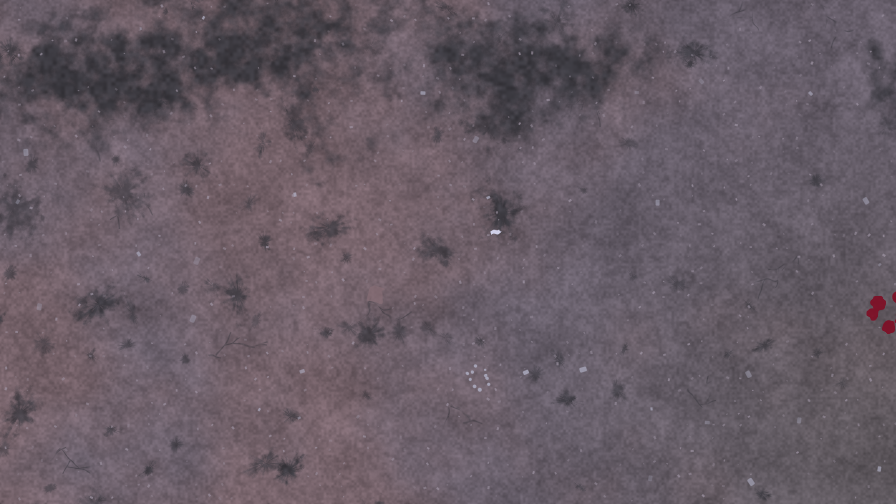
Reproduce this texture procedurally as a Shadertoy shader.

```glsl
const vec3 WARM_SOIL = vec3(0.460, 0.384, 0.412);
const vec3 GREY_SOIL = vec3(0.402, 0.370, 0.418);
const vec3 OLIVE_SOIL = vec3(0.365, 0.342, 0.358);
const vec3 SCRUB = vec3(0.205, 0.204, 0.228);
const vec3 PEBBLE = vec3(0.62, 0.58, 0.64);
const vec3 PALE_STONE = vec3(0.68, 0.68, 0.76);
const vec3 TILE = vec3(0.53, 0.43, 0.46);
const vec3 PETAL = vec3(0.50, 0.05, 0.14);

float hash(vec2 p) {
    vec3 q = fract(vec3(p.xyx) * 0.1031);
    q += dot(q, q.yzx + 33.33);
    return fract((q.x + q.y) * q.z);
}
vec2 hash2(vec2 p) { return vec2(hash(p + 17.3), hash(p + 71.9)); }
float noise(vec2 p) {
    vec2 i = floor(p), f = fract(p);
    f = f * f * (3.0 - 2.0 * f);
    return mix(mix(hash(i), hash(i + vec2(1, 0)), f.x),
               mix(hash(i + vec2(0, 1)), hash(i + vec2(1, 1)), f.x), f.y);
}
// Layered noise centred on zero
float fbm(vec2 p) {
    float sum = -0.48, amp = 0.5;
    for (int i = 0; i < 5; i++, amp *= 0.5) {
        sum += amp * noise(p);
        p = mat2(1.6, 1.2, -1.2, 1.6) * p + 9.7;
    }
    return sum;
}
mat2 rotate(float a) { return mat2(cos(a), sin(a), -sin(a), cos(a)); }
float cover(float dist, float soft) { return 1.0 - smoothstep(-soft, soft, dist); }
float boxDist(vec2 p, vec2 size) {
    vec2 d = abs(p) - size;
    return length(max(d, 0.0)) + min(max(d.x, d.y), 0.0);
}
float segmentDist(vec2 p, vec2 a, vec2 b) {
    vec2 ab = b - a;
    return length(p - a - ab * clamp(dot(p - a, ab) / dot(ab, ab), 0.0, 1.0));
}
float blob(vec2 p, vec2 centre, vec2 size) {
    vec2 q = (p - centre) / size;
    return exp(-dot(q, q));
}

// Fuzzy ragged plants, thinning out to the right
float tufts(vec2 p, float cells, float density, float radius, float seed) {
    float mask = 0.0, rough = 1.3 * fbm(p * 32.0 + seed) + 1.5 * fbm(p * 95.0);
    for (int k = 0; k < 9; k++) {
        vec2 id = floor(p * cells) + vec2(k % 3, k / 3) - 1.0;
        vec2 centre = (id + hash2(id + seed)) / cells;
        if (hash(id + seed * 3.1) > density * mix(1.0, 0.3, smoothstep(0.9, 1.5, centre.x))) continue;
        vec2 q = rotate(6.28 * hash(id + 5.0)) * (p - centre);
        q.y *= mix(1.0, 2.0, hash(id + 8.0));
        float d = length(q), r = radius * mix(0.4, 1.0, hash(id + 2.7));
        float edge = d / r + 0.5 * noise(q / (d + 1e-4) * 6.0 + id * 7.0) - 0.25 + rough;
        mask = max(mask, (1.0 - smoothstep(0.0, 1.25, edge)) * mix(0.55, 1.0, hash(id + 4.4)));
    }
    return mask;
}

// Dry branches, each forking from the one before
float twigs(vec2 p, float cells, float density, float soft) {
    float mask = 0.0;
    vec2 bent = p + 0.012 * (vec2(noise(p * 50.0), noise(p * 50.0 + 40.0)) - 0.5);
    for (int k = 0; k < 9; k++) {
        vec2 id = floor(p * cells) + vec2(k % 3, k / 3) - 1.0;
        if (hash(id + 61.0) > density) continue;
        vec2 start = (id + hash2(id + 30.0)) / cells;
        for (int j = 0; j < 6; j++) {
            float angle = 6.28 * hash(id + 12.0) + 3.0 * (hash(id + float(j) * 3.7) - 0.5);
            vec2 end = start + vec2(cos(angle), sin(angle)) * mix(0.02, 0.05, hash(id + float(j)));
            mask = max(mask, cover(segmentDist(bent, start, end) - 0.001, soft * 1.4));
            start = mix(start, end, 0.55);
        }
    }
    return mask * smoothstep(0.2, 0.6, noise(p * 60.0));
}

// Angular chips, one per occupied cell
float chips(vec2 p, float cells, float density, float size, float soft, float seed) {
    vec2 id = floor(p * cells);
    vec2 q = fract(p * cells) - mix(vec2(0.25), vec2(0.75), hash2(id + seed));
    float r = size * mix(0.35, 1.0, hash(id + seed + 6.0));
    float d = boxDist(rotate(6.28 * hash(id + seed + 3.0)) * q / cells, r * vec2(0.6, 0.3)) - 0.35 * r;
    return cover(d, soft) * step(hash(id + seed + 9.0), density) * mix(0.3, 1.0, hash(id + seed + 1.0));
}

// Loose cluster of uneven dots
float cluster(vec2 p, vec2 centre, float reach, float radius, int count, float soft) {
    float mask = 0.0;
    for (int i = 0; i < count; i++) {
        vec2 arm = rotate(2.4 * float(i)) * vec2(reach * mix(0.6, 1.1, hash(vec2(i, count))), 0.0);
        float d = length(p - centre - arm) - radius * mix(0.7, 1.1, hash(vec2(count, i)));
        mask = max(mask, cover(d + 0.6 * radius * (noise(p * 130.0) - 0.5), soft));
    }
    return mask;
}

void mainImage(out vec4 fragColor, in vec2 fragCoord) {
    vec2 p = fragCoord / iResolution.y;
    float soft = max(0.0014, 0.6 / iResolution.y);

    // Soil tints, mottling and grit
    float greyness = smoothstep(-0.25, 0.35, fbm(p * 3.5 + 4.0) + 0.3 * smoothstep(0.5, 1.6, p.x) - 0.08);
    vec3 color = mix(WARM_SOIL, GREY_SOIL, greyness);
    color = mix(color, OLIVE_SOIL, 0.8 * blob(p, vec2(1.8, 0.1), vec2(0.5, 0.45)));
    color *= 1.0 + 0.30 * fbm(p * 13.0) + 0.26 * fbm(p * 70.0) + 0.17 * (noise(p * 200.0) - 0.5);

    // Scrub along the upper left, plants and branches
    float spread = blob(p, vec2(0.12, 0.82), vec2(0.18, 0.10)) + blob(p, vec2(0.55, 0.93), vec2(0.32, 0.15))
                 + blob(p, vec2(1.08, 0.86), vec2(0.20, 0.12)) + 0.6 * blob(p, vec2(0.62, 0.68), vec2(0.10, 0.07))
                 + 0.5 * blob(p, vec2(1.78, 0.86), vec2(0.09, 0.16));
    float scrub = smoothstep(0.25, 1.25, spread + 1.7 * fbm(p * 9.0 + 21.0) + 1.3 * fbm(p * 38.0));
    float plants = max(tufts(p, 5.5, 0.55, 0.058, 11.0), 0.85 * tufts(p, 12.0, 0.30, 0.026, 37.0));
    plants = max(plants, scrub * smoothstep(0.05, 0.35, spread));
    plants = max(plants, 0.6 * twigs(p, 4.0, 0.32, soft));
    color = mix(color, SCRUB * mix(0.8, 1.25, noise(p * 120.0)), 0.9 * plants);

    // Gravel and stones
    color = mix(color, PEBBLE, 0.75 * chips(p, 42.0, 0.24, 0.0034, soft, 5.0));
    color = mix(color, PALE_STONE, 0.85 * chips(p, 9.0, 0.18, 0.0085, soft, 50.0));

    // Tile, bright scrap and flowers
    vec2 ragged = p + 0.008 * (vec2(noise(p * 90.0), noise(p * 90.0 + 7.0)) - 0.5);
    color = mix(color, TILE, 0.7 * cover(boxDist(rotate(0.2) * (ragged - vec2(0.745, 0.415)), vec2(0.015)), soft));
    color = mix(color, PALE_STONE * 1.2, cover(boxDist(rotate(-0.5) * (ragged - vec2(0.984, 0.54)), vec2(0.010, 0.004)), soft));
    color = mix(color, PALE_STONE, 0.85 * cluster(p, vec2(0.95, 0.25), 0.024, 0.0036, 10, soft));
    color = mix(color, PETAL, 0.9 * cluster(p, vec2(1.762, 0.382), 0.033, 0.0145, 6, soft));
    fragColor = vec4(color, 1.0);
}
```
